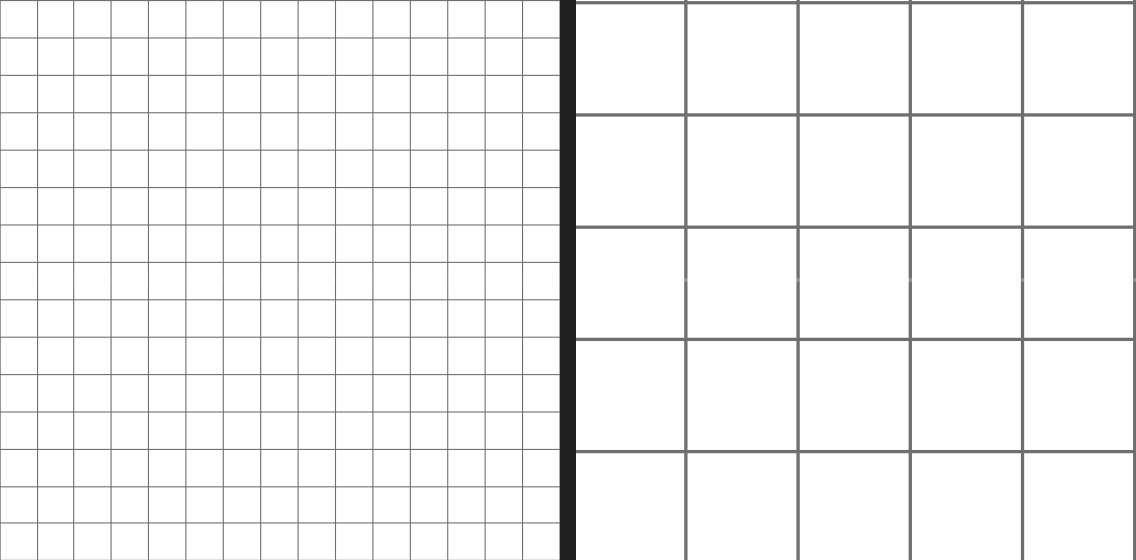
Left: the whole. Right: its middle third, enlarged.
Give the GLSL for this pattern, as a Shadertoy shader.

```glsl
// Thin grey square grid on white paper, 15 cells across and down.

const float UNIT = 1.0 / 512.0;         // design unit as a fraction of the canvas
const float PITCH = 34.2 * UNIT;        // spacing of the lines
const float LINE_WIDTH = 1.0 * UNIT;
const float SEAM_SHIFT = 1.2 * UNIT;    // offset of the first two lines
const vec2 ANCHOR = vec2(67.35, 66.9) * UNIT; // third line on each axis

const vec3 PAPER = vec3(1.0);
const vec3 INK = vec3(0.43);

// Box-filtered coverage of a line at the given distance from its centre.
float lineCoverage(float dist, float width, float pixel) {
    float overlap = 0.5 * (width + pixel) - abs(dist);
    return clamp(overlap / pixel, 0.0, min(1.0, width / pixel));
}

// Signed distance to the nearest line, with a narrow cell before the anchor.
float gridDistance(float p, float anchor) {
    float q = p - anchor;
    if (q < -0.5 * PITCH) q -= SEAM_SHIFT;
    return (fract(q / PITCH + 0.5) - 0.5) * PITCH;
}

void mainImage(out vec4 fragColor, in vec2 fragCoord) {
    vec2 uv = fragCoord / iResolution.xy;
    vec2 pixel = 1.0 / iResolution.xy;

    float vertical = lineCoverage(gridDistance(uv.x, ANCHOR.x), LINE_WIDTH, pixel.x);
    float horizontal = lineCoverage(gridDistance(uv.y, ANCHOR.y), LINE_WIDTH, pixel.y);

    // Faint break in the upright lines at mid height
    vertical *= 1.0 - 0.25 * lineCoverage(uv.y - 0.5, LINE_WIDTH, pixel.y);

    float ink = 1.0 - (1.0 - vertical) * (1.0 - horizontal);
    fragColor = vec4(mix(PAPER, INK, ink), 1.0);
}
```
